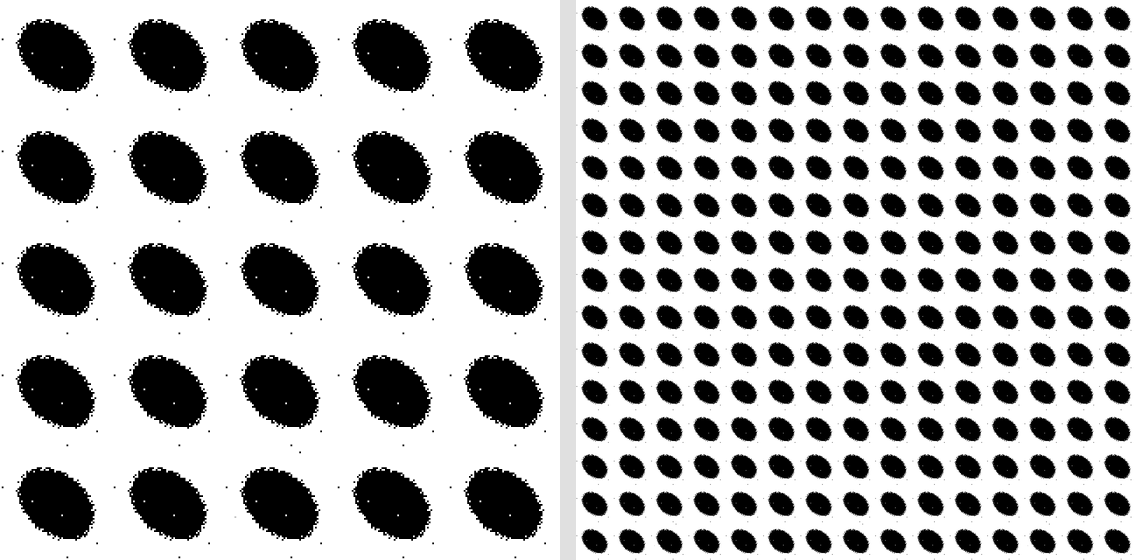
Left: one tile. Right: repeated 3 by 3.
This pattern is drawn by a Shadertoy shader. Its source:

```glsl
vec2 gradientAt(vec2 corner) {
    corner = mod(corner, 48.0);
    float h = fract(sin(dot(corner, vec2(12.99, 78.23))) * 4375.85);
    return vec2(cos(6.2832 * h), sin(6.2832 * h));
}

// Gradient noise that wraps every 48 units
float gradientNoise(vec2 p) {
    vec2 i = floor(p), f = p - i;
    vec2 u = f * f * (3.0 - 2.0 * f);
    float a = dot(gradientAt(i), f);
    float b = dot(gradientAt(i + vec2(1, 0)), f - vec2(1, 0));
    float c = dot(gradientAt(i + vec2(0, 1)), f - vec2(0, 1));
    float d = dot(gradientAt(i + vec2(1, 1)), f - vec2(1, 1));
    return mix(mix(a, b, u.x), mix(c, d, u.x), u.y);
}

// Approximate signed distance to an ellipse
float ellipseDistance(vec2 p, vec2 radii) {
    float k = length(p / radii);
    return k * (k - 1.0) / length(p / (radii * radii));
}

bool sameGrain(vec2 a, vec2 b) {
    return all(lessThan(abs(a - b), vec2(0.5)));
}

// Ink of one square grain; each repeat is 64 grains wide
float grainInk(vec2 grain) {
    grain = mod(grain, 320.0);
    vec2 local = mod(grain, 64.0);

    // Tilted oval with a ragged rim
    vec2 p = local + 0.5 - vec2(32.2, 31.8);
    float c = cos(0.7), s = sin(0.7);
    p = vec2(c * p.x + s * p.y, c * p.y - s * p.x);
    float rim = 3.8 * gradientNoise((local + 0.5) * 0.75);
    float ink = step(ellipseDistance(p, vec2(24.2, 17.2)) + rim, 0.0);

    // Specks invert the ink along a folded diagonal
    for (int i = 0; i < 6; i++) {
        float n = float(i);
        vec2 speck = vec2(62.0 - abs(17.0 * n - 61.0), 22.0 + 8.0 * n);
        if (sameGrain(local, speck)) ink = 1.0 - ink;
    }

    // Stray dust outside the repeat
    if (sameGrain(grain, vec2(171, 258))) ink = 1.0;
    if (sameGrain(grain, vec2(134, 295))) ink = 0.25;
    return ink;
}

void mainImage(out vec4 fragColor, in vec2 fragCoord) {
    vec2 uv = fragCoord / iResolution.xy;
    vec2 p = vec2(uv.x, 1.0 - uv.y) * 320.0;

    // Average the grains by their overlap with the pixel footprint
    vec2 footprint = 320.0 / iResolution.xy;
    vec2 lo = p - 0.5 * footprint, hi = p + 0.5 * footprint;
    float ink = 0.0, total = 0.0;
    for (int y = 0; y < 3; y++) {
        for (int x = 0; x < 3; x++) {
            vec2 grain = floor(lo) + vec2(x, y);
            vec2 overlap = max(min(hi, grain + 1.0) - max(lo, grain), 0.0);
            float weight = overlap.x * overlap.y;
            if (weight > 0.0) ink += weight * grainInk(grain);
            total += weight;
        }
    }
    fragColor = vec4(vec3(1.0 - ink / total), 1.0);
}
```
